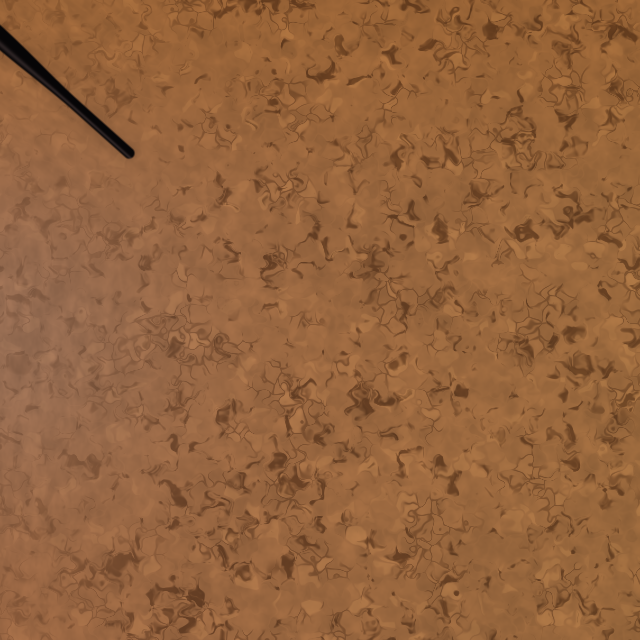
A Shadertoy shader for this texture:

```glsl
// Warm cork board: soft granules, dark flecks and broken hairline seams,
// paler and slightly smeared on the left, with a dark tapered rod top left.
// Granules are warped Voronoi cells; mottling and flecks are value-noise fbm.

float hash(vec2 p) {
    return fract(sin(dot(p, vec2(127.1, 311.7))) * 43758.5453);
}

vec2 hash2(vec2 p) {
    return vec2(hash(p), hash(p + 37.7));
}

float noise(vec2 p) {
    vec2 i = floor(p), f = fract(p);
    f = f * f * (3.0 - 2.0 * f);
    return mix(mix(hash(i), hash(i + vec2(1, 0)), f.x),
               mix(hash(i + vec2(0, 1)), hash(i + vec2(1, 1)), f.x), f.y);
}

float fbm(vec2 p) {
    float sum = 0.0, amp = 0.53;
    for (int i = 0; i < 3; i++) {
        sum += amp * noise(p);
        p = mat2(1.6, 1.2, -1.2, 1.6) * p + 17.3;
        amp *= 0.55;
    }
    return sum;
}

// Returns the gap to the cell border (x) and a random cell shade (y)
vec2 granules(vec2 p) {
    vec2 cell = floor(p);
    float nearest = 9.0, second = 9.0, shade = 0.0;
    for (int y = -1; y <= 1; y++)
    for (int x = -1; x <= 1; x++) {
        vec2 c = cell + vec2(x, y);
        float d = length(c + hash2(c) - p);
        if (d < nearest) {
            second = nearest;
            nearest = d;
            shade = hash(c + 71.3);
        } else {
            second = min(second, d);
        }
    }
    return vec2(second - nearest, shade);
}

// Stretches the noise domain along a direction
vec2 streak(vec2 p, vec2 dir, float stretch) {
    return vec2(dot(p, dir) / stretch, dot(p, vec2(-dir.y, dir.x)));
}

// Broad light falloff across the board
vec3 boardColor(vec2 uv, float haze) {
    vec3 c = mix(vec3(0.612, 0.404, 0.262), vec3(0.602, 0.408, 0.236), uv.x);
    c = mix(c, vec3(0.595, 0.382, 0.198), 0.75 * smoothstep(0.6, 1.05, uv.y));
    return mix(c, vec3(0.592, 0.433, 0.335), 0.85 * haze);
}

vec3 cork(vec2 uv) {
    vec2 fromHaze = (uv - vec2(0.0, 0.47)) / vec2(0.28, 0.27);
    float haze = exp(-dot(fromHaze, fromHaze));
    float smear = 1.0 - smoothstep(0.08, 0.42, uv.x + 0.25 * max(0.4 - uv.y, 0.0));

    // Granule bodies and fine mottling
    vec2 warp = vec2(noise(uv * 70.0), noise(uv * 70.0 + 41.0)) - 0.5;
    vec2 cell = granules(uv * 46.0 + 1.1 * warp);
    float body = (cell.y - 0.5) * smoothstep(0.0, 0.3, cell.x);
    float mottle = fbm(uv * 50.0 + 9.0) - 0.5;
    float cloud = noise(uv * 9.0 + 3.0) - 0.5;

    // Smear turns from diagonal at the top to upright lower down
    float upper = smoothstep(0.55, 0.85, uv.y);
    vec2 diagonal = streak(uv, vec2(0.77, -0.64), 2.6);
    vec2 upright = streak(uv, vec2(0.0, 1.0), 2.0);
    float streaks = mix(fbm(upright * 72.0), fbm(diagonal * 80.0), upper) - 0.5;

    // Clumped flecks and seams along some granule borders
    float clump = noise(uv * 17.0 + 5.0) - 0.5;
    float fleck = smoothstep(0.57, 0.8, fbm(uv * 58.0 + 1.5 * warp) + 0.14 * clump);
    float seamMask = smoothstep(0.55, 0.8, noise(uv * 28.0 + 60.0) + 0.2 * clump);
    float seam = seamMask * (1.0 - smoothstep(0.02, 0.2, cell.x));
    float dark = max(fleck, 0.6 * seam) * mix(1.0, 0.4, smear);

    float tone = 0.10 * body + 0.16 * mottle + 0.05 * cloud;
    tone = mix(tone, 0.5 * tone + 0.17 * streaks, smear);
    vec3 color = boardColor(uv, haze) * (1.0 + tone);
    color += vec3(0.035, 0.032, 0.018) * smoothstep(0.7, 1.0, cell.y)
           * smoothstep(0.1, 0.4, cell.x) * (1.0 - 0.5 * smear);
    return mix(color, color * vec3(0.60, 0.54, 0.48), 0.85 * dark);
}

// Distance along (x) and signed distance across (y) a segment
vec2 alongAcross(vec2 p, vec2 a, vec2 b) {
    vec2 dir = normalize(b - a);
    return vec2(dot(p - a, dir), dot(p - a, vec2(-dir.y, dir.x)));
}

vec3 addRod(vec3 color, vec2 uv, vec2 start, vec2 tip) {
    vec2 q = alongAcross(uv, start, tip);
    float len = length(tip - start);
    float halfWidth = mix(0.015, 0.0085, smoothstep(0.0, 0.6 * len, q.x));
    float overrun = max(q.x - len + halfWidth, 0.0);
    float dist = length(vec2(overrun, q.y)) - halfWidth;
    float sheen = exp(-pow((q.y / halfWidth + 0.5) / 0.28, 2.0));
    vec3 rod = mix(vec3(0.025, 0.018, 0.022), vec3(0.20, 0.16, 0.16), 0.8 * sheen);
    color *= 1.0 - 0.12 * exp(-max(dist, 0.0) * 160.0);
    return mix(color, rod, 1.0 - smoothstep(-0.002, 0.002, dist));
}

void mainImage(out vec4 fragColor, in vec2 fragCoord) {
    vec2 uv = fragCoord / iResolution.xy;
    vec3 color = addRod(cork(uv), uv, vec2(-0.01, 0.95), vec2(0.208, 0.755));
    fragColor = vec4(clamp(color, 0.0, 1.0), 1.0);
}
```
